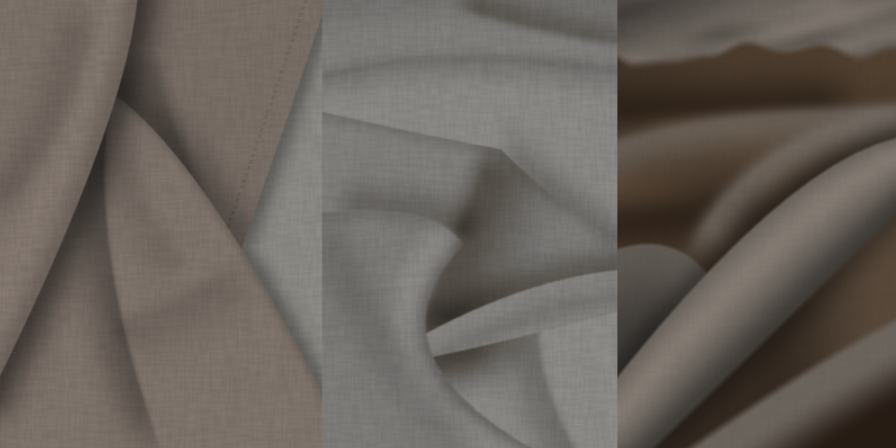
This texture is drawn by a WebGL 1 fragment shader. Its source:

```glsl
precision highp float;
uniform vec2 u_resolution;

float hash(vec2 p) {
  return fract(sin(dot(p, vec2(127.1, 311.7))) * 43758.5);
}

float noise(vec2 p) {
  vec2 i = floor(p), f = fract(p), e = vec2(1, 0);
  f *= f * (3. - 2. * f);
  return mix(mix(hash(i), hash(i + e), f.x),
             mix(hash(i + e.yx), hash(i + 1.), f.x), f.y);
}

float bell(float x, float w) { return exp(-x * x / (w * w)); }
float cover(float d, float soft) { return smoothstep(-soft, soft, d); }

// Parabola through three points: signed distance (positive left of travel), position along
vec2 curve(vec2 p, vec3 x, vec3 y) {
  vec2 a = vec2(x.x, y.x), c = vec2(x.z, y.z);
  vec2 b = 2. * vec2(x.y, y.y) - .5 * (a + c), from = a;
  float nearest = 1e5, along = 0.;
  for (int i = 1; i <= 14; i++) {
    float t = float(i) / 14.;
    vec2 to = mix(mix(a, b, t), mix(b, c, t), t), span = to - from;
    float h = clamp(dot(p - from, span) / dot(span, span), 0., 1.);
    float d = length(p - from - span * h);
    if (d < nearest) { nearest = d; along = t + (h - 1.) / 14.; }
    from = to;
  }
  vec2 r = p - mix(mix(a, b, along), mix(b, c, along), along);
  vec2 tangent = mix(b - a, c - b, along);
  return vec2(tangent.x * r.y < tangent.y * r.x ? -nearest : nearest, along);
}

// Soft crease with its own falloff on each side, tapered at both ends
float fold(vec2 p, vec3 x, vec3 y, float left, float right) {
  vec2 k = curve(p, x, y);
  return bell(k.x, k.x > 0. ? left : right) * smoothstep(0., .2, min(k.y, 1. - k.y));
}

vec3 beigeLinen(vec2 p) {
  vec3 linen = vec3(.475, .432, .4);
  float roll = curve(p, vec3(.31, .225, -.02), vec3(1.05, .68, .12)).x;
  float flap = curve(p, vec3(.24, .47, .74), vec3(.8, .55, .08)).x;
  float hem = curve(p, vec3(.73, .632, .53), vec3(1, .71, .42)).x;

  // Back cloth with stitched hem, and the table
  float back = .97 - .28 * bell(flap, .06);
  back -= .16 * fold(p, vec3(.33, .38, .47), vec3(.9, .72, .5), .02, .06);
  back -= .08 * bell(hem + .045, .004) * step(.4, fract(p.y * 70.));
  vec3 table = vec3(.53, .525, .505) * (1. - .3 * bell(min(hem, flap), .03));
  vec3 col = mix(linen * back, table, cover(hem, .003));

  // Front flap
  float front = 1.02 - .12 * bell(flap, .012);
  front -= .3 * fold(p, vec3(.25, .242, .38), vec3(.82, .42, -.08), .008, .06);
  front -= .12 * fold(p, vec3(.25, .38, .58), vec3(.24, .31, .4), .03, .07);
  front -= .1 * fold(p, vec3(.27, .32, .42), vec3(.72, .52, .38), .03, .05);
  col = mix(col, linen * front, cover(-flap, .003));
  col *= 1. - .48 * bell(max(roll, 0.), .055);

  // Left roll
  float side = 1. - .13 * bell(roll, .03) + .06 * bell(roll + .08, .05);
  side -= .15 * fold(p, vec3(.2, .12, -.05), vec3(1.05, .73, .5), .03, .06);
  return mix(col, linen * side, cover(-roll, .003));
}

vec3 greyLinen(vec2 p) {
  // Upper folds
  float top = curve(p, vec3(.68, 1, 1.42), vec3(.81, .862, .83)).x;
  float light = 1.05 - .14 * bell(top, .04);
  light = mix(light, .97 - .1 * smoothstep(.06, .16, top) - .14 * bell(top, .02), cover(top, .012));
  light -= .25 * fold(p, vec3(1, 1.2, 1.45), vec3(1, .945, .9), .04, .015);

  // Peaked drape
  float crest = curve(p, vec3(.68, .92, 1.12), vec3(.76, .706, .667)).x;
  float slope = curve(p, vec3(1.11, 1.225, 1.36), vec3(.675, .57, .47)).x;
  light -= .22 * bell(slope, .05) * smoothstep(1.1, 1.18, p.x);
  float drape = max(crest, slope);
  float body = .97 - .1 * bell(drape, .02);
  body -= .36 * fold(p, vec3(1.12, 1.035, .93), vec3(.7, .47, .22), .12, .035);
  body -= .2 * fold(p, vec3(.72, .92, 1.08), vec3(.53, .53, .46), .05, .02);
  light = mix(light, body, cover(-drape, .004));

  // Crossing band and the hollow under it
  float band = curve(p, vec3(1.42, 1.19, .94), vec3(.4, .358, .25)).x;
  float under = curve(p, vec3(1.42, 1.17, .95), vec3(.315, .25, .2)).x;
  light -= .3 * bell(band, .05);
  light = mix(light, 1. - .1 * bell(band - .06, .025), cover(band, .004));
  float hollow = 1.06 - .55 * bell(under, .07) * (1. - smoothstep(1.03, 1.22, p.x));
  hollow -= .22 * fold(p, vec3(1.19, 1.22, 1.32), vec3(.32, .12, -.08), .012, .07);
  light = mix(light, hollow, cover(under, .004));

  // Lower left swell
  float rim = curve(p, vec3(.68, .92, 1.04), vec3(.522, .52, .445)).x;
  float edge = curve(p, vec3(1.05, .96, 1.22), vec3(.47, .22, -.02)).x;
  float near = .95 + .1 * bell(edge + .05, .035) - .16 * bell(edge, .018) - .1 * bell(rim, .025);
  near -= .12 * fold(p, vec3(.7, .85, 1.1), vec3(.55, .25, -.05), .05, .06);
  light = mix(light, near, cover(-max(rim, edge), .005));
  return light * mix(vec3(.535, .498, .45), vec3(.505, .498, .487), smoothstep(.5, .9, light));
}

vec3 brownCloth(vec2 p) {
  vec3 cream = vec3(.46, .43, .4), dark = vec3(.15, .11, .08);
  // Blurred hollows and distant folds
  vec3 col = mix(vec3(.24, .19, .145), vec3(.32, .255, .19), noise(p * vec2(3, 7)));
  col = mix(col, dark, .7 * fold(p, vec3(1.2, 1.6, 1.95), vec3(.74, .765, .77), .06, .03));
  col = mix(col, dark, .75 * fold(p, vec3(1.2, 1.48, 1.75), vec3(.5, .51, .58), .05, .06));
  col = mix(col, cream, .65 * fold(p, vec3(1.2, 1.55, 2.2), vec3(.57, .715, .74), .022, .065));
  col = mix(col, cream, .75 * fold(p, vec3(2.15, 1.74, 1.53), vec3(.77, .65, .38), .06, .025));
  float top = p.y - .91 + .06 * noise(p * vec2(12, 5));
  float streak = noise(vec2(p.x * 6. + p.y * 9., p.y * 28. - p.x * 8.));
  float shade = .45 + .3 * streak + .3 * smoothstep(1.4, 1.75, p.x + 2. - 2. * p.y);
  col = mix(col, cream * shade, cover(top, .014));

  // Woven patch
  float patchEdge = -curve(p, vec3(1.34, 1.49, 1.6), vec3(.43, .45, .36)).x;
  col = mix(col, cream * (.8 - .25 * smoothstep(0., .2, patchEdge)), cover(patchEdge, .006));

  // Main roll and the wedge below
  float upper = curve(p, vec3(2.08, 1.76, 1.34), vec3(.7, .56, .11)).x;
  float lower = -curve(p, vec3(2.08, 1.76, 1.42), vec3(.6, .29, -.04)).x;
  col *= 1. - .35 * bell(upper, .035);
  float across = clamp(upper / max(upper + lower, .01), 0., 1.);
  float roll = .78 + .32 * bell(across - .32, .3) - .25 * smoothstep(.6, 1., across);
  col = mix(col, cream * roll, cover(upper, .005));
  vec3 wedge = mix(vec3(.2, .16, .125), vec3(.34, .28, .225), smoothstep(1.72, 1.98, p.x));
  col = mix(col, wedge * (1. - .25 * bell(lower, .04)), cover(-lower, .008));

  // Lower right roll falling into shadow
  float last = curve(p, vec3(2.05, 1.8, 1.5), vec3(.31, .17, -.03)).x;
  return mix(col, mix(cream * .9, dark, smoothstep(.05, .17, last)), cover(last, .012));
}

void main() {
  vec2 p = gl_FragCoord.xy / u_resolution * vec2(2, 1);
  float third = cover(p.x - 1.378, .002);
  vec3 col = mix(beigeLinen(p), greyLinen(p), cover(p.x - .719, .002));
  col = mix(col, brownCloth(p), third);
  // Thread texture
  vec2 threads = vec2(230, 35);
  float weave = noise(p * threads) + noise(p * threads.yx) - 1.;
  gl_FragColor = vec4(col * (1. + weave * mix(.055, .025, third)), 1);
}
```
